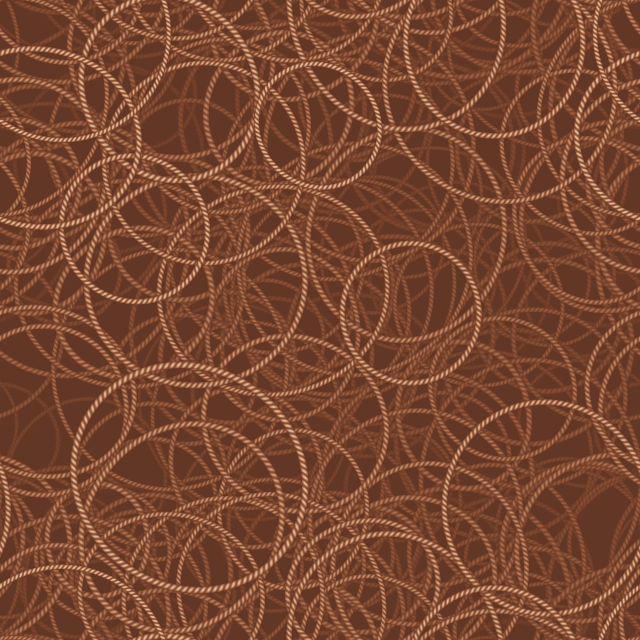
Write a three.js fragment shader that draws this pattern.

```glsl
// Tangle of twisted cord rings on a brown ground, wrapping at the canvas edges.
// Rings are scattered by hashes and laid back to front: deep ones are dim and
// soft, top ones pale and crisp. Each cord is a rounded profile with slanted strands.
varying vec2 vUv;

const float TAU = 6.2831853;
const int RING_COUNT = 155;

const vec3 GROUND = vec3(0.39, 0.215, 0.145);
const vec3 MIDTONE = vec3(0.605, 0.325, 0.195);
const vec3 HIGHLIGHT = vec3(0.82, 0.635, 0.505);

// Four independent random values in 0..1 from one seed
vec4 hash4(float seed) {
  vec4 q = fract(seed * vec4(0.1031, 0.1030, 0.0973, 0.1099));
  q += dot(q, q.wzxy + 33.33);
  return fract((q.xxyz + q.yzzw) * q.zywx);
}

// Shortest offset on a canvas that repeats every unit
vec2 wrapOffset(vec2 p, vec2 center) {
  return fract(p - center + 0.5) - 0.5;
}

// Radius of a slightly oval ring in a given direction
float ovalRadius(vec2 direction, float radius, float tilt, float stretch) {
  float c = dot(direction, vec2(cos(tilt), sin(tilt)));
  return radius * (1.0 + stretch * (2.0 * c * c - 1.0));
}

// Height of a twisted cord; across runs from -1 to 1 over its width
float cordHeight(float across, float turns, float angle, float relief) {
  float bulge = 1.0 - across * across;
  float strand = 0.5 + 0.5 * cos(angle * turns + across * 2.9);
  return bulge * mix(1.0, 0.30 + 0.85 * strand, relief);
}

// Lay one ring over the tone gathered so far
float layRing(float tone, vec2 p, float seed, float depth) {
  vec4 place = hash4(seed);
  vec4 form = hash4(seed + 417.3);

  float radius = mix(0.075, 0.17, place.z) + 0.055 * depth * place.w;
  float halfWidth = mix(0.0036, 0.0052, form.x) + 0.0010 * depth;

  vec2 offset = wrapOffset(p, place.xy);
  float range = length(offset);
  vec2 direction = offset / max(range, 0.0001);
  float edge = ovalRadius(direction, radius, form.y * TAU, 0.07 * form.z);
  float across = (range - edge) / halfWidth;
  if (abs(across) > 2.2) return tone;

  // Soft contact shadow on whatever lies below
  float shadow = 1.0 - smoothstep(0.7, 2.2, abs(across));
  tone = mix(tone, -0.03, 0.38 * shadow * depth);

  float turns = floor(TAU * radius / (halfWidth * 1.55));
  float angle = atan(offset.y, offset.x);
  float relief = mix(0.45, 0.95, depth);
  float peak = 0.13 + 0.62 * depth + 0.42 * pow(depth, 6.0);
  float cord = peak * cordHeight(across, turns, angle, relief);
  float softness = mix(0.55, 0.25, depth);
  float cover = 1.0 - smoothstep(1.0 - softness, 1.0 + 0.1 * softness, abs(across));
  return mix(tone, cord, cover);
}

// Curved ramp from ground through midtone to highlight
vec3 cordColor(float tone) {
  float t = clamp(tone, -0.06, 1.12);
  vec3 low = mix(GROUND, MIDTONE, t);
  vec3 high = mix(MIDTONE, HIGHLIGHT, t);
  return mix(low, high, t);
}

void main() {
  float tone = 0.0;
  for (int i = 0; i < RING_COUNT; i++) {
    float depth = (float(i) + 0.5) / float(RING_COUNT);
    tone = layRing(tone, vUv, float(i) * 7.31 + 19.7, depth);
  }
  gl_FragColor = vec4(cordColor(tone), 1.0);
}
```
